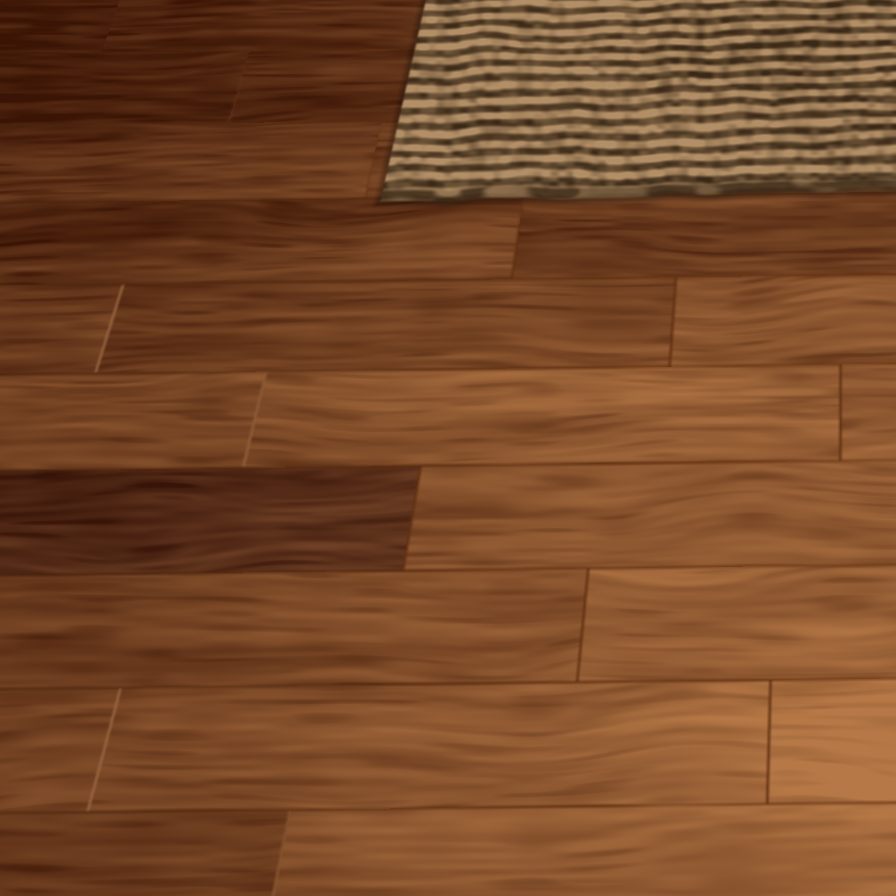
Write a WebGL 2 fragment shader that draws this texture.

```glsl
#version 300 es
precision highp float;
// Staggered wooden floor planks in mild perspective, with the corner of a woven rug.
uniform vec2 u_resolution;
out vec4 outColor;

const vec3 WOOD_DARK = vec3(0.33, 0.16, 0.07);
const vec3 WOOD_PALE = vec3(0.65, 0.42, 0.24);
const vec3 GAP_COLOR = vec3(0.38, 0.19, 0.07);
const vec3 SEAM_GLINT = vec3(0.60, 0.40, 0.25);
const vec3 RUG_DARK = vec3(0.23, 0.16, 0.09);
const vec3 RUG_PALE = vec3(0.70, 0.56, 0.40);

const float HORIZON = 2.251;        // height of the vanishing point above the top edge
const float VANISH_X = 0.94;
const float ROW_SCALE = 68.6;       // perspective density of the plank rows
const float ROW_START = 29.76;
const float TILT = 0.012;
const float PLANK_LENGTH = 0.662;
const float ROW_SHIFT = 0.197;      // stagger of the seams from row to row
const float SEAM_START = -0.79;
const vec2 DARK_PLANK = vec2(-2.0, 5.0);
const float GAP_WIDTH = 0.0018;
const float SOFTNESS = 0.0022;
const vec2 RUG_CORNER = vec2(0.4245, 0.7747);
const float RUG_SIDE_LEAN = 0.2255;
const float RUG_FRONT_SLOPE = 0.023;
const float RUG_RIDGE = 0.0178;     // spacing of the woven ridges at the front
const float RUG_TIGHTEN = 0.5;      // how much they close up with distance

float hash(vec2 p) {
    return fract(sin(dot(p, vec2(127.1, 311.7))) * 43758.5453);
}

float noise(vec2 p) {
    vec2 i = floor(p), f = fract(p);
    f = f * f * (3.0 - 2.0 * f);
    return mix(mix(hash(i), hash(i + vec2(1, 0)), f.x),
               mix(hash(i + vec2(0, 1)), hash(i + vec2(1, 1)), f.x), f.y);
}

float edgeDistance(float t) {
    return abs(t - round(t));
}

float line(float dist, float halfWidth) {
    return 1.0 - smoothstep(halfWidth - SOFTNESS, halfWidth + SOFTNESS, dist);
}

// Dark at the upper left, with a window sheen at the lower right
float floorLight(vec2 p) {
    vec2 sheen = (p - vec2(1.02, 0.10)) / vec2(0.34, 0.24);
    return -0.25 + 0.48 * smoothstep(0.0, 0.5, 1.0 - p.y)
         + 0.45 * smoothstep(-0.1, 0.75, p.x) + 0.36 * exp(-dot(sheen, sheen));
}

// Broad bands, long streaks, gentle figure and short dark pores
float woodGrain(vec2 g) {
    float warp = noise(g * vec2(6.0, 1.5));
    float band = noise(vec2(g.x * 2.5, g.y * 3.0 + warp));
    float streak = noise(vec2(g.x * 6.0, g.y * 10.0 + warp * 2.5));
    float fine = noise(vec2(g.x * 21.0, g.y * 21.0 + warp * 4.0));
    float pores = smoothstep(0.55, 0.95, noise(vec2(g.x * 14.0, g.y * 17.0 + warp * 3.5) + 31.0));
    float figure = sin(6.2832 * (g.y * 6.0 + warp * 2.5));
    return 0.26 * (band - 0.5) + 0.28 * (streak - 0.5) + 0.23 * (fine - 0.5)
         + 0.03 * figure - 0.19 * pores;
}

vec3 floorColor(vec2 p) {
    // Plank coordinates
    float depth = HORIZON + 1.0 - p.y + TILT * (p.x - 0.5);
    float across = ROW_START - ROW_SCALE / depth;
    float shrink = depth / (HORIZON + 0.5);
    float along = (p.x - VANISH_X) / shrink;
    float row = floor(across);
    float cell = (along - SEAM_START - ROW_SHIFT * row) / PLANK_LENGTH;
    vec2 plank = vec2(floor(cell), row);

    // Wood tone: every third row is lighter, each plank differs a little
    float isDark = 1.0 - step(0.5, distance(plank, DARK_PLANK));
    float plankTone = 0.09 * cos(2.0944 * (row - 4.0)) + 0.20 * (hash(plank + 7.0) - 0.5);
    float tone = floorLight(p) + plankTone - 0.32 * isDark;
    vec2 offset = 19.0 * vec2(hash(plank), hash(plank + 3.7));
    tone += woodGrain(vec2(along, across) + offset);
    vec3 color = mix(WOOD_DARK, WOOD_PALE, clamp(tone, -0.32, 1.2));
    color += isDark * vec3(-0.01, 0.0, 0.015);

    // Gaps between rows and seams between plank ends
    float rowDist = edgeDistance(across) * depth * depth / ROW_SCALE;
    float seamDist = edgeDistance(cell) * PLANK_LENGTH * shrink;
    float wear = 0.4 + 0.45 * noise(vec2(p.x * 12.0, round(across) * 5.0));
    float fade = smoothstep(0.95, 0.65, p.y);
    vec3 seamColor = mix(SEAM_GLINT, GAP_COLOR, smoothstep(0.22, 0.45, p.x));
    color = mix(color, seamColor, 0.75 * fade * line(seamDist, GAP_WIDTH));
    return mix(color, GAP_COLOR * mix(0.75, 1.1, p.x), wear * line(rowDist, GAP_WIDTH));
}

vec3 rugColor(vec2 p, float height) {
    // Uneven ridges of pale yarn over dark warp
    float wave = 0.006 * (noise(p * vec2(22.0, 26.0)) - 0.5);
    float ridge = (height + wave) * (1.0 + RUG_TIGHTEN * height) / RUG_RIDGE;
    float thread = 0.5 - 0.5 * cos(6.2832 * ridge);
    float knots = noise(vec2(p.x * 85.0, floor(ridge) * 7.3));
    float fuzz = noise(p * vec2(110.0, 170.0));
    float yarn = 0.16 + smoothstep(0.0, 0.95, thread) * (0.55 + 0.4 * knots);
    yarn += 0.2 * (noise(p * vec2(9.0, 14.0)) - 0.5);
    vec3 color = mix(RUG_DARK, RUG_PALE, clamp(yarn + 0.45 * (fuzz - 0.45), 0.0, 1.0));

    // Dark bound hem with pale flecks, stronger near the corner
    float hem = 1.0 - smoothstep(0.009, 0.016, height);
    float fleck = smoothstep(0.4, 0.8, noise(p * vec2(38.0, 75.0)));
    fleck *= mix(0.75, 0.4, smoothstep(0.45, 0.7, p.x));
    return mix(color, mix(RUG_DARK, RUG_PALE, fleck), 0.85 * hem);
}

void main() {
    vec2 p = gl_FragCoord.xy / u_resolution;
    float ripple = 0.004 * (noise(vec2(p.x * 24.0, 2.0)) - 0.5);
    float height = p.y - RUG_CORNER.y - RUG_FRONT_SLOPE * (p.x - RUG_CORNER.x) + ripple;
    float side = p.x - RUG_CORNER.x - RUG_SIDE_LEAN * (p.y - RUG_CORNER.y);
    float inside = min(height, side);

    vec3 color = floorColor(p);
    color *= 1.0 - 0.3 * smoothstep(-0.01, 0.0, inside);   // contact shadow
    color = mix(color, rugColor(p, height), smoothstep(-SOFTNESS, SOFTNESS, inside));
    outColor = vec4(color, 1.0);
}
```
